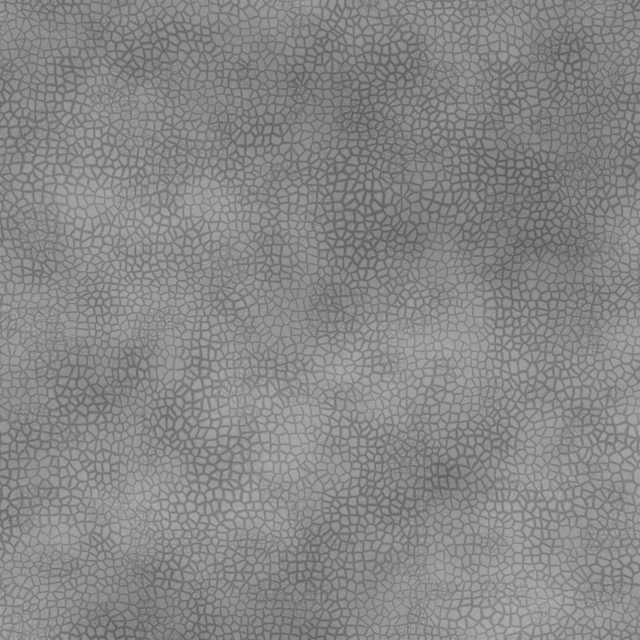
Give the GLSL for this texture, as a three.js fragment shader.

```glsl
// Grey grained leather: small pebbles parted by soft dark grooves.
// Warped Voronoi borders form the grooves, a finer layer splits some pebbles,
// and broad fractal clouds shade the hide.
#define PEBBLES 72.0
#define FINE_PEBBLES 128.0
#define JITTER 0.80
#define WARP 0.024
#define GROOVE_WIDTH 0.23
#define GROOVE_DEPTH 0.128
#define FINE_DEPTH 0.075
#define CLOUD_SCALE 4.5
#define CLOUD_CONTRAST 0.27
#define GRAIN 0.035
#define HIDE_GREY 0.578

varying vec2 vUv;

float hash(vec2 p) {
  return fract(sin(dot(p, vec2(127.1, 311.7))) * 43758.5453);
}

vec2 hash2(vec2 p) {
  return vec2(hash(p), hash(p + vec2(37.3, 91.7)));
}

float noise(vec2 p) {
  vec2 cell = floor(p);
  vec2 f = fract(p);
  f = f * f * (3.0 - 2.0 * f);
  float low = mix(hash(cell), hash(cell + vec2(1.0, 0.0)), f.x);
  float high = mix(hash(cell + vec2(0.0, 1.0)), hash(cell + 1.0), f.x);
  return mix(low, high, f.y);
}

float fbm(vec2 p) {
  float sum = 0.0;
  float weight = 0.5;
  for (int i = 0; i < 5; i++) {
    sum += weight * noise(p);
    p = mat2(1.6, 1.2, -1.2, 1.6) * p + 17.3;
    weight *= 0.5;
  }
  return sum / 0.96875;
}

vec2 noise2(vec2 p) {
  return vec2(noise(p), noise(p + vec2(53.1, 19.7))) - 0.5;
}

// Vector from f to the jittered seed of a neighbouring cell
vec2 toSeed(vec2 cell, vec2 offset, vec2 f) {
  return offset + 0.5 + JITTER * (hash2(cell + offset) - 0.5) - f;
}

// Distance to the nearest Voronoi border, in cell units
float borderDistance(vec2 p) {
  vec2 cell = floor(p);
  vec2 f = fract(p);
  vec2 nearest = vec2(0.0);
  vec2 home = vec2(0.0);
  float best = 8.0;
  for (int y = -1; y <= 1; y++) {
    for (int x = -1; x <= 1; x++) {
      vec2 offset = vec2(float(x), float(y));
      vec2 seed = toSeed(cell, offset, f);
      float d = dot(seed, seed);
      if (d < best) {
        best = d;
        nearest = seed;
        home = offset;
      }
    }
  }
  float border = 8.0;
  for (int y = -2; y <= 2; y++) {
    for (int x = -2; x <= 2; x++) {
      vec2 seed = toSeed(cell, home + vec2(float(x), float(y)), f);
      vec2 apart = seed - nearest;
      if (dot(apart, apart) > 0.0001) {
        border = min(border, dot(0.5 * (nearest + seed), normalize(apart)));
      }
    }
  }
  return border;
}

void main() {
  // Bend the grid so pebbles stretch and turn from place to place
  vec2 p = vUv + WARP * noise2(vUv * 7.0 + 3.0);
  p += 0.35 * WARP * noise2(vUv * 23.0 + 11.0);
  p += 0.07 * WARP * noise2(vUv * 150.0);

  // Main grooves, wider and deeper in some areas
  float wear = noise(vUv * 19.0 + 41.0);
  float width = GROOVE_WIDTH * mix(0.7, 1.3, wear);
  float groove = 1.0 - smoothstep(0.0, width, borderDistance(p * PEBBLES));
  groove *= mix(0.72, 1.25, wear);

  // Finer cracks, only in patches where the main grooves are weak
  float patches = smoothstep(0.48, 0.72, noise(vUv * 26.0 + 71.0)) * (1.1 - 0.6 * wear);
  float crack = 1.0 - smoothstep(0.0, 0.24, borderDistance(p * FINE_PEBBLES + 29.0));

  // Broad shading and fine surface grain
  float cloud = fbm(vUv * CLOUD_SCALE + 5.0) - 0.5;
  float grain = noise(vUv * 260.0) - 0.5;

  float grey = HIDE_GREY + CLOUD_CONTRAST * cloud + GRAIN * grain;
  grey -= GROOVE_DEPTH * groove + FINE_DEPTH * crack * patches * (1.0 - 0.6 * groove);
  gl_FragColor = vec4(vec3(grey), 1.0);
}
```
